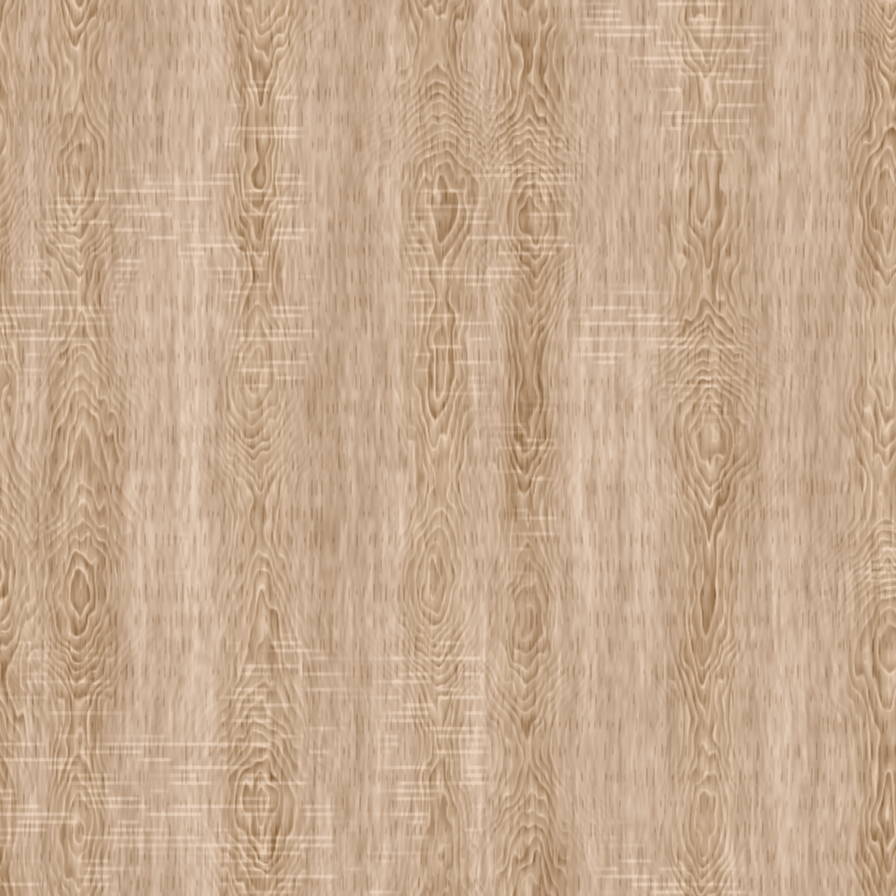
A WebGL 2 fragment shader for this texture:

```glsl
#version 300 es
precision highp float;
// Pale oak veneer: vertical fibres, cathedral hearts, pores and faint saw marks.

uniform vec2 u_resolution;
out vec4 fragColor;

const vec3 DARK_WOOD = vec3(0.62, 0.49, 0.37);
const vec3 PALE_WOOD = vec3(0.87, 0.77, 0.68);
const vec3 HEART_TINT = vec3(0.0, -0.006, -0.024);
const float BASE_TONE = 0.73;
const int HEARTS = 3;               // hearts in each repeat
const float REPEAT = 0.5;           // width of one repeat, shifted up by the same
const float FIRST_HEART = 0.09;
const float HEART_STEP = 0.2;
const float HEART_WIDTH = 0.043;
const float RING_COUNT = 4.6;       // rings per heart width
const float ARCH_HEIGHT = 1.7;      // how strongly rings close into arches
const float HEART_SHADE = 0.21;
const float RING_DARK = 0.5;
const float RING_PALE = 0.3;
const float FIBRE_CONTRAST = 0.34;
const float PORE_DARK = 0.26;
const vec2 PORE_GRID = vec2(150.0, 34.0);
const float SAW_ROWS = 115.0;
const float SAW_PALE = 0.32;

float hash(vec2 cell) {
    uvec2 q = uvec2(ivec2(floor(cell))) * uvec2(1597334673u, 3812015801u);
    uint n = (q.x ^ q.y) * 1597334673u;
    n = (n ^ (n >> 15)) * 2246822519u;
    return float((n ^ (n >> 13)) >> 8) / 16777216.0;
}

float noise(vec2 p) {
    vec2 i = floor(p), f = fract(p);
    f = f * f * (3.0 - 2.0 * f);
    return mix(mix(hash(i), hash(i + vec2(1, 0)), f.x),
               mix(hash(i + vec2(0, 1)), hash(i + vec2(1, 1)), f.x), f.y);
}

// Layered sines, about -1 to 1
float waves(float t, float seed) {
    return 0.5 * sin(t + seed) + 0.3 * sin(2.3 * t + 1.7 * seed)
         + 0.2 * sin(4.1 * t + 2.9 * seed);
}

// x: tone change, y: heart coverage
vec2 heart(vec2 p, float index) {
    float offset = p.x - FIRST_HEART - HEART_STEP * index;
    float cell = floor(offset / REPEAT + 0.5);
    float y = p.y + REPEAT * cell;
    float seed = 2.1 * index + 1.0;
    float dx = offset - REPEAT * cell + 0.007 * waves(8.0 * y, seed)
             + 0.007 * (noise(p * vec2(45.0, 24.0)) - 0.5);
    float a = dx / (HEART_WIDTH * (0.85 + 0.3 * waves(6.0 * y, seed + 4.0)));
    float side = abs(a);

    // Nested arches around the peaks of a slow wave along the heart
    float field = a * a / (side + 0.3) + ARCH_HEIGHT * waves(6.5 * y, seed + 2.0);
    field += 0.22 * (noise(p * vec2(110.0, 45.0)) - 0.5);
    float rings = field * RING_COUNT;
    float s = fract(rings);
    float soft = clamp(fwidth(rings), 0.08, 0.5);
    float dark = smoothstep(0.3, 0.85, s) * (1.0 - smoothstep(1.0 - soft, 1.0, s));
    float pale = smoothstep(0.0, soft, s) * (1.0 - smoothstep(0.12, 0.2 + soft, s));
    float strength = 0.4 + 0.6 * hash(vec2(floor(rings), seed * 10.0));
    float broken = 0.45 + 0.9 * noise(p * vec2(200.0, 30.0));

    float core = 1.0 - smoothstep(0.25, 1.5, side);
    core *= 0.72 + 0.35 * waves(7.0 * y, seed + 5.0);
    float flank = 1.0 - smoothstep(0.8, 3.6, side);
    float ringMask = (core + 0.22 * flank) * broken;
    float tone = -HEART_SHADE * core
               + ringMask * (RING_PALE * pale - RING_DARK * strength * dark);
    return vec2(tone, core);
}

// Cellular noise with one short vertical dash per cell
float pores(vec2 p) {
    vec2 q = p * PORE_GRID;
    vec2 id = floor(q);
    float x = 0.25 + 0.5 * hash(id + 71.0);
    float halfLength = 0.15 + 0.3 * hash(id + 37.0);
    vec2 d = abs(fract(q) - vec2(x, 0.5));
    float dash = (1.0 - smoothstep(0.08, 0.26, d.x))
               * (1.0 - smoothstep(halfLength - 0.15, halfLength, d.y));
    return dash * step(0.45, hash(id + 13.0));
}

// Patches of short pale lines across the grain
float sawMarks(vec2 p) {
    float row = p.y * SAW_ROWS;
    float line = 1.0 - smoothstep(0.08, 0.35, abs(fract(row) - 0.5));
    float dash = smoothstep(0.48, 0.75, noise(vec2(p.x * 28.0, floor(row))));
    float patchMask = smoothstep(0.58, 0.8, noise(p * vec2(10.0, 8.0) + 5.0));
    return line * dash * patchMask;
}

void main() {
    vec2 p = gl_FragCoord.xy / u_resolution;
    vec2 grain = p + vec2(0.004 * waves(7.0 * p.y, 5.0 * p.x), 0.0);

    // Broad bands, streaks and fine fibres
    float tone = BASE_TONE + 0.09 * waves(grain.x * 24.0, 1.3 + 0.8 * sin(3.0 * p.y));
    tone += 0.2 * (noise(grain * vec2(32.0, 2.0)) - 0.5);
    tone += 0.22 * (noise(grain * vec2(95.0, 4.0)) - 0.5);
    tone += FIBRE_CONTRAST * (noise(grain * vec2(230.0, 20.0)) - 0.5);
    tone += FIBRE_CONTRAST * (noise(grain * vec2(410.0, 75.0)) - 0.5);

    float coverage = 0.0;
    for (int i = 0; i < HEARTS; i++) {
        vec2 h = heart(p, float(i));
        tone += h.x;
        coverage += h.y;
    }
    tone -= PORE_DARK * pores(grain);
    tone += SAW_PALE * sawMarks(p);

    vec3 colour = mix(DARK_WOOD, PALE_WOOD, clamp(tone, -0.5, 1.15));
    fragColor = vec4(colour + HEART_TINT * clamp(coverage, 0.0, 1.0), 1.0);
}
```
